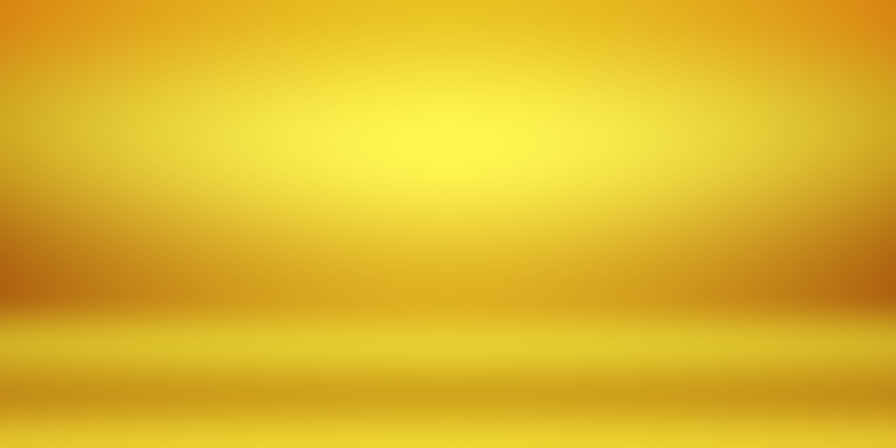
Give the GLSL for this background, as a Shadertoy shader.

```glsl
// Gradient up the middle of the canvas
vec3 centerColor(float y) {
    vec3 color = mix(vec3(0.93, 0.84, 0.19), vec3(0.82, 0.65, 0.11), smoothstep(0.0, 0.12, y));
    color = mix(color, vec3(0.90, 0.81, 0.19), smoothstep(0.12, 0.23, y));
    color = mix(color, vec3(0.87, 0.69, 0.13), smoothstep(0.23, 0.33, y));
    color = mix(color, vec3(1.0, 0.97, 0.32), smoothstep(0.32, 0.67, y));
    return mix(color, vec3(0.91, 0.76, 0.13), smoothstep(0.68, 1.02, y));
}

// Gradient up the left and right sides
vec3 sideColor(float y) {
    vec3 color = mix(vec3(0.89, 0.77, 0.17), vec3(0.76, 0.55, 0.09), smoothstep(0.0, 0.12, y));
    color = mix(color, vec3(0.82, 0.69, 0.14), smoothstep(0.12, 0.23, y));
    color = mix(color, vec3(0.68, 0.38, 0.06), smoothstep(0.23, 0.35, y));
    color = mix(color, vec3(0.81, 0.66, 0.13), smoothstep(0.35, 0.72, y));
    return mix(color, vec3(0.85, 0.52, 0.07), smoothstep(0.72, 1.0, y));
}

float hash(vec2 p) {
    return fract(sin(dot(p, vec2(12.9898, 78.233))) * 43758.5453);
}

void mainImage(out vec4 fragColor, in vec2 fragCoord) {
    vec2 uv = fragCoord / iResolution.xy;

    // Wall and floor fade from the lit middle to the darker sides
    float sideFade = pow(abs(2.0 * uv.x - 1.0), 1.7);
    vec3 color = mix(centerColor(uv.y), sideColor(uv.y), sideFade);

    // Fine dither against banding
    color += (hash(fragCoord) - 0.5) / 255.0;
    fragColor = vec4(color, 1.0);
}
```
